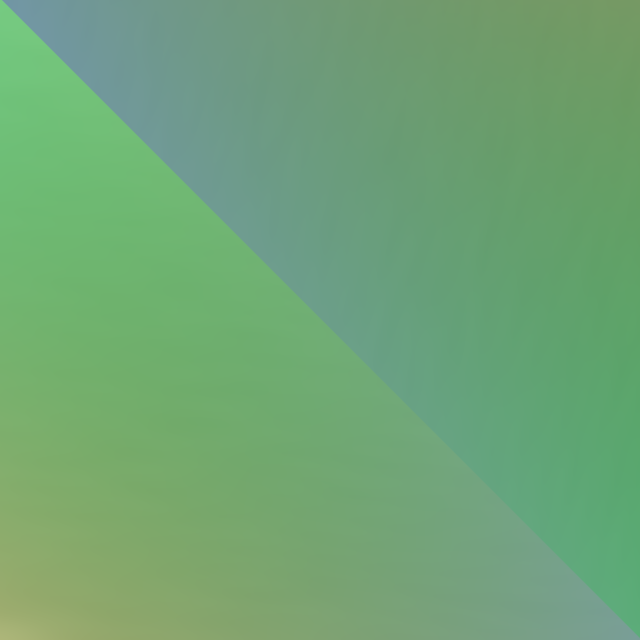
Write a WebGL 2 fragment shader that draws this background.

```glsl
#version 300 es
precision highp float;
// Two softly shaded triangles, green and blue-green, meeting along a diagonal.

#define EDGE_SUM 1.003       // x + y along the diagonal
#define EDGE_WIDTH 1.2       // edge softness in pixels
#define STREAK_AMOUNT 0.008  // strength of the brushed texture
#define GLOW_AMOUNT 0.045    // light in the lower left corner

uniform vec2 u_resolution;
out vec4 fragColor;

// Lower triangle: corner colours, then the controls between them
const vec3 MINT = vec3(0.463, 0.796, 0.510);
const vec3 OLIVE = vec3(0.635, 0.667, 0.431);
const vec3 MIST = vec3(0.478, 0.620, 0.596);
const vec3 MINT_OLIVE = vec3(0.353, 0.680, 0.400);
const vec3 OLIVE_MIST = vec3(0.447, 0.627, 0.380);
const vec3 MIST_MINT = vec3(0.408, 0.657, 0.357);

// Upper triangle
const vec3 SLATE = vec3(0.447, 0.588, 0.651);
const vec3 MOSS = vec3(0.463, 0.600, 0.392);
const vec3 JADE = vec3(0.361, 0.675, 0.478);
const vec3 SLATE_MOSS = vec3(0.424, 0.606, 0.404);
const vec3 MOSS_JADE = vec3(0.318, 0.641, 0.380);
const vec3 JADE_SLATE = vec3(0.443, 0.608, 0.518);

// Quadratic Bezier blend over a triangle with barycentric weights w
vec3 triangleBlend(vec3 w, vec3 a, vec3 b, vec3 c, vec3 ab, vec3 bc, vec3 ca) {
  return w.x * w.x * a + w.y * w.y * b + w.z * w.z * c
       + 2.0 * (w.x * w.y * ab + w.y * w.z * bc + w.z * w.x * ca);
}

vec2 hashGradient(vec2 cell) {
  vec2 h = vec2(dot(cell, vec2(127.1, 311.7)), dot(cell, vec2(269.5, 183.3)));
  return 2.0 * fract(sin(h) * 43758.5) - 1.0;
}

float gradientNoise(vec2 p) {
  vec2 i = floor(p), f = fract(p);
  vec2 u = f * f * (3.0 - 2.0 * f);
  vec2 e = vec2(0.0, 1.0);
  float low = mix(dot(hashGradient(i), f),
                  dot(hashGradient(i + e.yx), f - e.yx), u.x);
  float high = mix(dot(hashGradient(i + e), f - e),
                   dot(hashGradient(i + 1.0), f - 1.0), u.x);
  return mix(low, high, u.y);
}

void main() {
  vec2 uv = gl_FragCoord.xy / u_resolution;
  float across = uv.x + uv.y;

  // Smooth colour fields on both sides of the diagonal
  vec3 lower = triangleBlend(vec3(uv.y, 1.0 - across, uv.x), MINT, OLIVE, MIST,
                             MINT_OLIVE, OLIVE_MIST, MIST_MINT);
  vec3 upper = triangleBlend(vec3(1.0 - uv.x, across - 1.0, 1.0 - uv.y), SLATE, MOSS, JADE,
                             SLATE_MOSS, MOSS_JADE, JADE_SLATE);

  // Faint brushing: level strokes below, leaning upright strokes above
  lower += STREAK_AMOUNT * gradientNoise(vec2(uv.x * 9.0, (uv.y + 0.12 * uv.x) * 36.0));
  upper += STREAK_AMOUNT * gradientNoise(vec2((uv.x - 0.2 * uv.y) * 40.0, uv.y * 10.0));

  // Low flat glow in the corner
  vec2 glow = uv / vec2(0.09, 0.035);
  lower += GLOW_AMOUNT * exp(-dot(glow, glow));

  // Diagonal edge
  float soft = EDGE_WIDTH / min(u_resolution.x, u_resolution.y);
  float side = smoothstep(-soft, soft, across - EDGE_SUM);
  fragColor = vec4(mix(lower, upper, side), 1.0);
}
```
